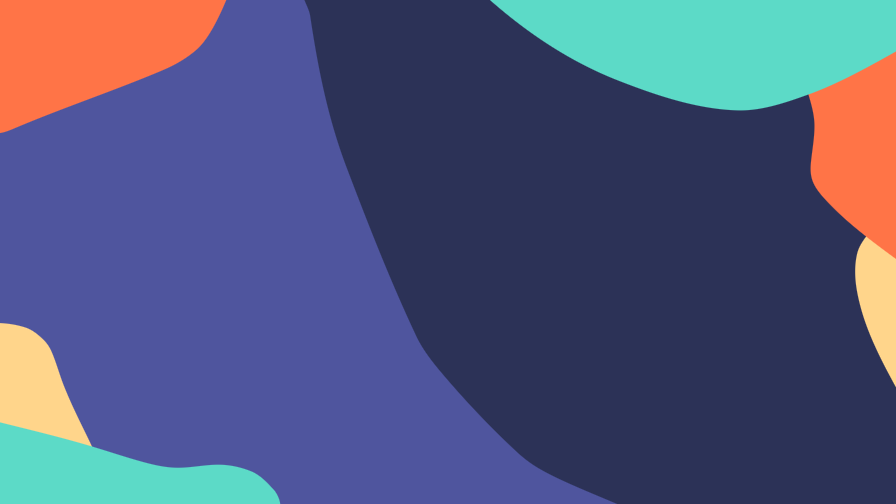
Reproduce this background procedurally as a WebGL 1 fragment shader.

```glsl
precision highp float;
// Flat organic blobs in coral, teal and sand around a split indigo and navy field.

uniform vec2 u_resolution;

#define ASPECT (16.0 / 9.0)
#define EDGE_PIXELS 1.1
#define INDIGO vec3(0.308, 0.335, 0.620)
#define NAVY vec3(0.173, 0.196, 0.343)
#define TEAL vec3(0.360, 0.855, 0.780)
#define CORAL vec3(1.000, 0.453, 0.280)
#define SAND vec3(1.000, 0.835, 0.545)

// A smooth curve over t, built knot by knot; knot = (t, value, slope).
struct Edge {
  float t;
  vec3 knot;
  float value;
  float slope;
};

// The curve continues in a straight line outside its knots.
Edge startAt(float t, vec3 k) {
  return Edge(t, k, k.y + k.z * (t - k.x), k.z);
}

// Append one cubic Hermite span ending at knot b.
void bendTo(inout Edge e, vec3 b) {
  vec3 a = e.knot;
  if (e.t >= b.x) {
    e.value = b.y + b.z * (e.t - b.x);
    e.slope = b.z;
  } else if (e.t >= a.x) {
    float w = b.x - a.x;
    float s = (e.t - a.x) / w;
    float rise = b.y - a.y;
    float c1 = a.z * w;
    float c2 = 3.0 * rise - w * (2.0 * a.z + b.z);
    float c3 = w * (a.z + b.z) - 2.0 * rise;
    e.value = a.y + s * (c1 + s * (c2 + s * c3));
    e.slope = (c1 + s * (2.0 * c2 + 3.0 * s * c3)) / w;
  }
  e.knot = b;
}

// Smooth coverage of the side where v exceeds the curve.
float above(Edge e, float v) {
  float dist = (v - e.value) / sqrt(1.0 + e.slope * e.slope);
  return clamp(0.5 + dist * u_resolution.y / EDGE_PIXELS, 0.0, 1.0);
}

void main() {
  // Canvas height is one unit.
  vec2 p = gl_FragCoord.xy / u_resolution * vec2(ASPECT, 1.0);
  vec3 color = INDIGO;

  // Navy field, right of a long sweeping edge
  Edge field = startAt(p.y, vec3(0.0, 1.2245, -2.35));
  bendTo(field, vec3(0.069, 1.072, -1.75));
  bendTo(field, vec3(0.116, 1.012, -1.05));
  bendTo(field, vec3(0.264, 0.873, -0.84));
  bendTo(field, vec3(0.333, 0.826, -0.47));
  bendTo(field, vec3(0.667, 0.688, -0.38));
  bendTo(field, vec3(0.968, 0.6155, -0.15));
  bendTo(field, vec3(1.0, 0.604, -0.4));
  color = mix(color, NAVY, above(field, p.x));

  // Coral corner, top left
  Edge corner = startAt(p.x, vec3(0.0, 0.736, 0.15));
  bendTo(corner, vec3(0.035, 0.748, 0.42));
  bendTo(corner, vec3(0.319, 0.859, 0.42));
  bendTo(corner, vec3(0.389, 0.9005, 0.85));
  bendTo(corner, vec3(0.449, 1.0, 2.4));
  color = mix(color, CORAL, above(corner, p.y));

  // Sand sliver, right side
  Edge sliver = startAt(p.y, vec3(0.231, 1.778, -0.55));
  bendTo(sliver, vec3(0.389, 1.708, -0.27));
  bendTo(sliver, vec3(0.451, 1.697, -0.05));
  bendTo(sliver, vec3(0.498, 1.701, 0.25));
  bendTo(sliver, vec3(0.530, 1.718, 0.75));
  color = mix(color, SAND, above(sliver, p.x));

  // Coral lobe, right side
  Edge lobe = startAt(p.y, vec3(0.486, 1.778, -1.37));
  bendTo(lobe, vec3(0.586, 1.655, -1.0));
  bendTo(lobe, vec3(0.639, 1.613, -0.4));
  bendTo(lobe, vec3(0.678, 1.609, 0.1));
  bendTo(lobe, vec3(0.750, 1.616, 0.0));
  bendTo(lobe, vec3(0.8125, 1.604, -0.3));
  color = mix(color, CORAL, above(lobe, p.x));

  // Teal canopy, top right
  Edge canopy = startAt(p.x, vec3(0.972, 1.0, -0.88));
  bendTo(canopy, vec3(1.227, 0.840, -0.39));
  bendTo(canopy, vec3(1.463, 0.781, -0.03));
  bendTo(canopy, vec3(1.604, 0.8125, 0.36));
  bendTo(canopy, vec3(1.778, 0.898, 0.56));
  color = mix(color, TEAL, above(canopy, p.y));

  // Sand hill, bottom left
  Edge hill = startAt(p.x, vec3(0.0, 0.359, -0.05));
  bendTo(hill, vec3(0.051, 0.350, -0.33));
  bendTo(hill, vec3(0.083, 0.329, -0.95));
  bendTo(hill, vec3(0.102, 0.303, -2.2));
  bendTo(hill, vec3(0.127, 0.234, -2.5));
  bendTo(hill, vec3(0.183, 0.113, -2.15));
  color = mix(SAND, color, above(hill, p.y));

  // Teal wave, bottom left
  Edge wave = startAt(p.x, vec3(0.0, 0.162, -0.25));
  bendTo(wave, vec3(0.185, 0.1134, -0.3));
  bendTo(wave, vec3(0.278, 0.085, -0.28));
  bendTo(wave, vec3(0.350, 0.072, -0.02));
  bendTo(wave, vec3(0.433, 0.078, 0.0));
  bendTo(wave, vec3(0.498, 0.065, -0.4));
  bendTo(wave, vec3(0.537, 0.035, -1.1));
  bendTo(wave, vec3(0.553, 0.0116, -2.5));
  bendTo(wave, vec3(0.556, 0.0, -6.0));
  color = mix(TEAL, color, above(wave, p.y));

  gl_FragColor = vec4(color, 1.0);
}
```
